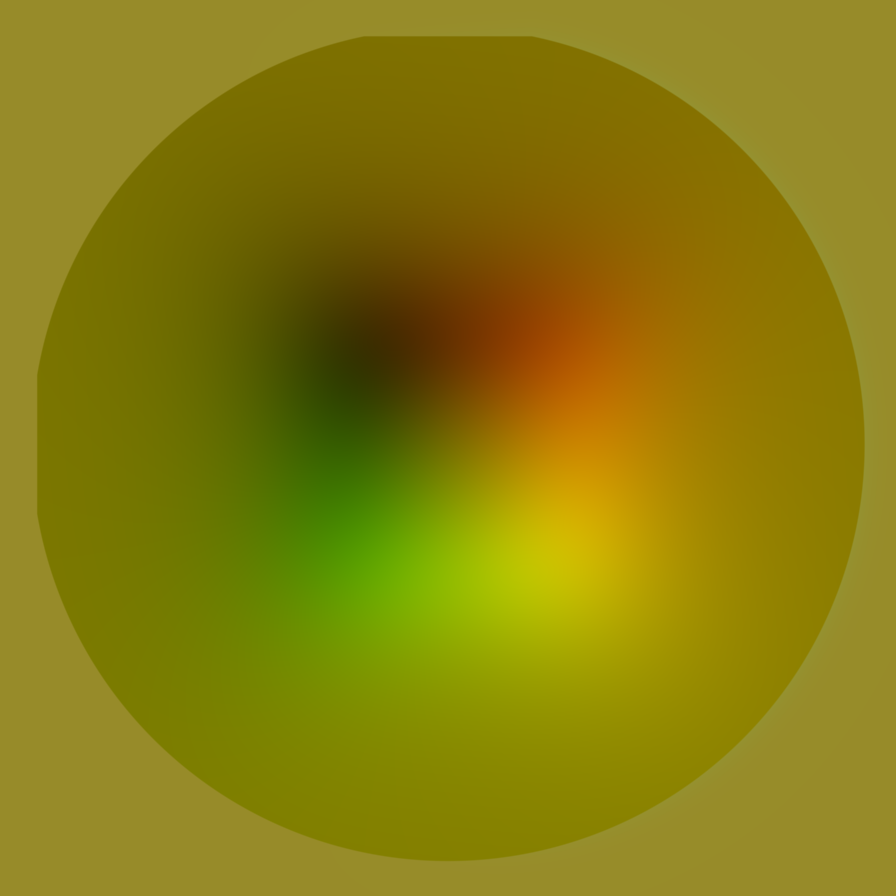
A WebGL 2 fragment shader for this background:

```glsl
#version 300 es
precision highp float;

uniform vec2 u_resolution;
out vec4 outColor;

const vec3 BACKDROP = vec3(0.594, 0.547, 0.16);
const vec3 HALO_TINT = vec3(-0.012, 0.024, 0.03);
const float HALO_WIDTH = 0.014;

const vec2 DISC_CENTER = vec2(0.5, 0.504);
const float DISC_RADIUS = 0.465;
const float CLIP_LEFT = 0.0415;
const float CLIP_TOP = 0.9595;

const vec2 SWIRL_CENTER = vec2(0.515, 0.49);
const float SWIRL_RADIUS = 0.137;
const float CORNER_POWER = 3.0;   // above 2 stretches the lobes diagonally
const float CHANNEL_MIX = 0.3;
const vec2 BASE_TONE = vec2(0.51, 0.47);
const vec2 TONE_RANGE = vec2(0.29, 0.27);

// Disc cut flat at its left and top sides
float clippedDisc(vec2 p) {
    float disc = length(p - DISC_CENTER) - DISC_RADIUS;
    return max(disc, max(CLIP_LEFT - p.x, p.y - CLIP_TOP));
}

// Red follows the rightward offset, green the downward one
vec3 swirlColor(vec2 p) {
    vec2 offset = (p - SWIRL_CENTER) * vec2(1.0, -1.0) / SWIRL_RADIUS;
    vec2 powered = pow(abs(offset) + 1e-5, vec2(CORNER_POWER));
    float reach = pow(powered.x + powered.y, 1.0 / CORNER_POWER);
    vec2 lobe = offset * 4.0 / (3.0 + pow(reach, 4.0));
    vec2 tone = BASE_TONE + TONE_RANGE * (lobe + CHANNEL_MIX * lobe.yx);
    return vec3(clamp(tone, 0.0, 1.0), 0.0);
}

void main() {
    float side = min(u_resolution.x, u_resolution.y);
    vec2 p = (gl_FragCoord.xy - 0.5 * u_resolution) / side + 0.5;
    float dist = clippedDisc(p);
    float pixel = 1.0 / side;

    // Faint halo, strongest on the right
    float facing = dot(normalize(p - DISC_CENTER + 1e-5), vec2(0.95, 0.1));
    float halo = exp(-max(dist, 0.0) / HALO_WIDTH) * smoothstep(-0.4, 0.7, facing);
    vec3 color = BACKDROP + HALO_TINT * halo;

    // Disc with a smooth edge
    float coverage = 1.0 - smoothstep(-pixel, pixel, dist);
    color = mix(color, swirlColor(p), coverage);

    outColor = vec4(color, 1.0);
}
```
